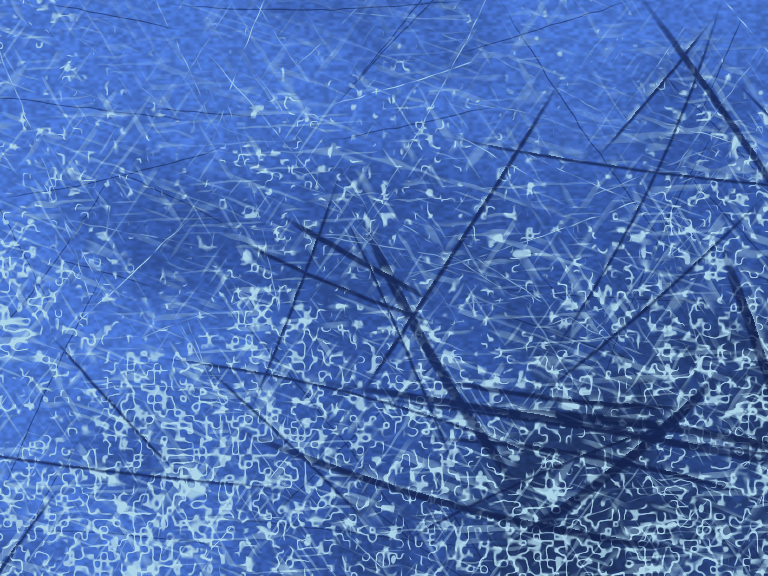
Give the GLSL for this texture, as a WebGL 1 fragment shader.

```glsl
precision highp float;
// Worn blue plastic sheet covered in pale scratches, dark grooves and crinkled scuffs.

uniform vec2 u_resolution;

#define BRIGHT vec3(0.29, 0.46, 0.82)
#define MID    vec3(0.20, 0.33, 0.63)
#define DARK   vec3(0.13, 0.21, 0.39)
#define DEEP   vec3(0.06, 0.11, 0.27)
#define PALE   vec3(0.68, 0.84, 0.92)
#define HAIRS 96
#define GROOVES 26
#define HAIR_WIDTH 0.0010
#define GROOVE_WIDTH 0.0100
#define SCUFF_AMOUNT 0.85

float hash(vec2 p) {
  vec3 q = fract(p.xyx * 0.1031);
  q += dot(q, q.yzx + 33.33);
  return fract((q.x + q.y) * q.z);
}

vec4 hash4(float n) {
  vec4 q = fract(n * vec4(0.1031, 0.1030, 0.0973, 0.1099));
  q += dot(q, q.wzxy + 33.33);
  return fract((q.xxyz + q.yzzw) * q.zywx);
}

float noise(vec2 p) {
  vec2 c = floor(p), f = fract(p);
  f = f * f * (3.0 - 2.0 * f);
  return mix(mix(hash(c), hash(c + vec2(1, 0)), f.x),
             mix(hash(c + vec2(0, 1)), hash(c + vec2(1, 1)), f.x), f.y);
}

float fbm(vec2 p) {
  float sum = 0.0, gain = 0.53;
  for (int i = 0; i < 4; i++) {
    sum += gain * noise(p);
    p = mat2(1.6, 1.2, -1.2, 1.6) * p + 17.0;
    gain *= 0.5;
  }
  return sum;
}

vec2 turn(vec2 p, float a) {
  float c = cos(a), s = sin(a);
  return vec2(c * p.x + s * p.y, c * p.y - s * p.x);
}

// Gently bent stroke: x = signed distance across, y = taper, z = random value
vec3 stroke(vec2 p, float index, float seed, float reach) {
  vec4 r = hash4(index * 7.31 + seed);
  vec4 s = hash4(index * 3.77 + seed + 211.0);
  float family = mod(index, 4.0);
  float angle = family < 1.0 ? 0.92 : family < 2.0 ? -1.05 : family < 3.0 ? -0.40 : 0.12;
  vec2 q = turn(p - vec2(r.x * 1.4, r.y), angle + 0.6 * (s.x - 0.5));
  q.y += 0.5 * (s.y - 0.5) * q.x * q.x;
  float span = reach * mix(0.25, 1.0, r.z);
  return vec3(q.y, 1.0 - smoothstep(0.55, 1.0, abs(q.x) / span), s.z);
}

// Short dashes running along one direction
float dashes(vec2 p, float angle) {
  return smoothstep(0.74, 0.93, noise(turn(p, angle) * vec2(14.0, 150.0) + 40.0));
}

void main() {
  float pixel = 1.0 / u_resolution.y;
  vec2 p = gl_FragCoord.xy * pixel;
  vec2 rough = p + 0.004 * (vec2(noise(p * 45.0), noise(p * 45.0 + 71.0)) - 0.5);

  // Broad light falloff, darkest at the lower right
  float leftness = 1.0 - smoothstep(0.0, 0.65, p.x);
  float shadow = smoothstep(0.45, 1.0, p.x) * (1.0 - smoothstep(0.1, 0.75, p.y));
  float tone = 0.42 + 0.52 * smoothstep(0.5, 1.05, p.y) + 0.42 * leftness
             - 0.36 * shadow + 0.75 * (fbm(p * 5.0) - 0.5);
  vec3 colour = mix(DARK, MID, smoothstep(0.0, 0.5, tone));
  colour = mix(colour, BRIGHT, smoothstep(0.45, 1.0, tone));
  colour *= 0.88 + 0.24 * noise(p * vec2(120.0, 190.0));

  // Patchy wear, denser towards the bottom
  float density = 0.28 + 0.45 * (1.0 - smoothstep(0.1, 0.9, p.y)) + 0.12 * leftness
                + 1.1 * (fbm(p * 4.0 + 31.0) - 0.5);
  float grit = noise(rough * 75.0 + 9.0);
  float gate = smoothstep(0.0, 0.3, grit + density - 1.02);
  float crinkle = 1.0 - smoothstep(0.03, 0.17, abs(noise(rough * 88.0 + 53.0) - 0.5));
  float chips = smoothstep(0.85, 0.93, noise(rough * vec2(60.0, 34.0) + 83.0));
  float wear = SCUFF_AMOUNT * gate * max(crinkle, chips);

  // Fine directional scuffing
  float scuff = dashes(rough, 0.95) + dashes(rough + 3.0, -1.0)
              + dashes(rough + 7.0, -0.35) + dashes(rough + 11.0, 0.05);
  wear += 0.38 * scuff * smoothstep(0.0, 0.8, density + 0.15);

  // Thin scratches: two pale and broken for each dark one
  float dark = 0.0;
  float broken = smoothstep(0.25, 0.7, 0.6 * grit + 0.4 * noise(p * 19.0 + 5.0));
  for (int i = 0; i < HAIRS; i++) {
    vec3 hair = stroke(rough, float(i), 13.0, 0.36);
    float mark = hair.y * clamp((HAIR_WIDTH - abs(hair.x)) / pixel + 0.5, 0.0, 1.0);
    if (mod(float(i), 3.0) < 1.0) dark = max(dark, 0.7 * mark);
    else wear = max(wear, mark * broken * mix(0.3, 1.0, hair.z));
  }

  // Gouged grooves with a crumbled pale lip on one side
  for (int i = 0; i < GROOVES; i++) {
    vec3 groove = stroke(p + 0.4 * (rough - p), float(i), 97.0, 0.55);
    float width = mix(0.0022, GROOVE_WIDTH, pow(groove.z, 3.0)) * (0.35 + 0.65 * groove.y);
    float edge = abs(groove.x) - width;
    float cut = groove.y * (1.0 - smoothstep(-0.001 - pixel, 0.001 + pixel, edge));
    float lip = groove.y * step(0.0, edge) * step(0.0, groove.x) * exp(-edge / 0.007);
    dark = max(dark, cut);
    wear = max(wear * (1.0 - 0.75 * cut), 0.75 * lip * smoothstep(0.45, 0.8, grit));
  }

  colour = mix(colour, DEEP, 0.72 * dark);
  colour = mix(colour, PALE, clamp(wear, 0.0, 1.0));
  gl_FragColor = vec4(colour, 1.0);
}
```
